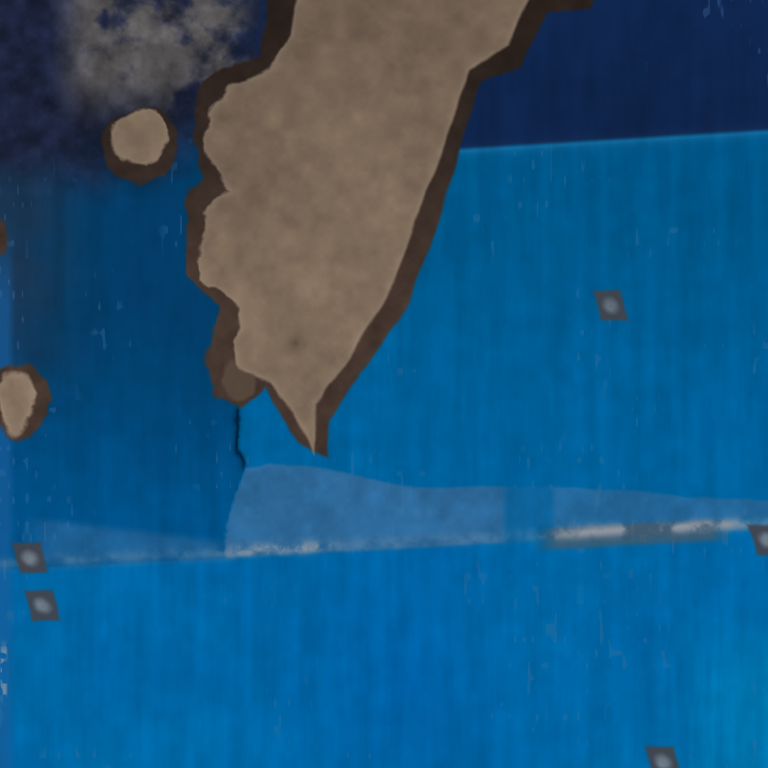
This texture is drawn by a Shadertoy shader. Its source:

```glsl
#define SOFT 0.003
#define RAGGED 0.012
#define TAN vec3(.48, .41, .345)
#define BROWN vec3(.235, .185, .16)
#define NAVY vec3(.06, .145, .295)
#define DEEP vec3(.01, .235, .40)
#define MID vec3(0, .335, .53)
#define BRIGHT vec3(0, .40, .64)
#define HAZE vec3(.23, .42, .60)
#define CHALK vec3(.55, .58, .62)

const int N = 22;
const vec2 RIM[N] = vec2[](
  vec2(.362,1.05), vec2(.336,.922), vec2(.28,.909), vec2(.251,.863), vec2(.26,.766), vec2(.242,.753),
  vec2(.243,.648), vec2(.283,.596), vec2(.268,.525), vec2(.279,.483), vec2(.315,.465), vec2(.341,.495),
  vec2(.388,.423), vec2(.426,.404), vec2(.428,.453), vec2(.527,.596), vec2(.573,.714), vec2(.625,.893),
  vec2(.677,.911), vec2(.712,.984), vec2(.768,.988), vec2(.8,1.05));
const vec2 CORE[N] = vec2[](
  vec2(.395,1.05), vec2(.378,.954), vec2(.352,.909), vec2(.306,.893), vec2(.271,.857), vec2(.266,.805),
  vec2(.297,.753), vec2(.264,.729), vec2(.263,.638), vec2(.31,.599), vec2(.307,.544), vec2(.312,.521),
  vec2(.349,.499), vec2(.38,.464), vec2(.409,.409), vec2(.411,.473), vec2(.456,.534), vec2(.505,.616),
  vec2(.562,.766), vec2(.612,.909), vec2(.661,.941), vec2(.708,1.05));
const vec2 CHIPS[5] = vec2[](vec2(.795,.602), vec2(.055,.211), vec2(.864,.008), vec2(.998,.296), vec2(.04,.274));

float hash(vec2 p) {
  p = fract(p * vec2(.1031, .1137));
  p += dot(p, p.yx + 33.33);
  return fract((p.x + p.y) * p.x * 97.0);
}

float noise(vec2 p) {
  vec2 i = floor(p), f = fract(p), e = vec2(1, 0);
  f = f * f * (3.0 - 2.0 * f);
  return mix(mix(hash(i), hash(i + e), f.x), mix(hash(i + e.yx), hash(i + 1.0), f.x), f.y);
}

float fbm(vec2 p) {
  float sum = 0.0, amp = 0.5;
  for (int i = 0; i < 5; i++, amp *= 0.5) {
    sum += amp * noise(p);
    p = p * 2.03 + 17.3;
  }
  return sum;
}

float polygon(vec2 p, vec2 v[N]) {
  float d = 9.0, side = 1.0;
  for (int i = 0, j = N - 1; i < N; j = i++) {
    vec2 e = v[j] - v[i], w = p - v[i];
    d = min(d, length(w - e * clamp(dot(w, e) / dot(e, e), 0.0, 1.0)));
    bvec3 c = bvec3(p.y >= v[i].y, p.y < v[j].y, e.x * w.y > e.y * w.x);
    if (all(c) || all(not(c))) side = -side;
  }
  return side * d;
}

float ellipse(vec2 p, float x, float y, vec2 r) {
  return (length((p - vec2(x, y)) / r) - 1.0) * min(r.x, r.y);
}
float fill(float d) { return smoothstep(SOFT, -SOFT, d); }
float span(float x, float a, float b, float s) {
  return smoothstep(a - s, a + s, x) * (1.0 - smoothstep(b - s, b + s, x));
}

void mainImage(out vec4 fragColor, in vec2 fragCoord) {
  vec2 uv = fragCoord / iResolution.xy;
  float x = uv.x, y = uv.y;
  float cloud = fbm(uv * 7.0), grain = fbm(uv * 45.0 + 8.0), streak = fbm(uv * vec2(65, 7));
  vec2 wobble = RAGGED * (vec2(fbm(uv * 28.0 + 3.0), fbm(uv * 28.0 + 51.0)) - 0.48);
  vec2 p = uv + wobble * mix(2.2, 0.6, smoothstep(.25, .42, x));

  // Upper panels, split by a vertical fold
  vec3 right = mix(BRIGHT * 0.95, MID, smoothstep(.38, .75, y));
  float navyEdge = y - .77 - .061 * x;
  right = mix(right, NAVY * (0.9 + 0.25 * cloud), fill(-navyEdge));
  right += 0.07 * exp(-abs(navyEdge + .004) * 220.0);
  vec3 left = mix(vec3(0, .32, .54), DEEP, smoothstep(.28, .6, y));
  float dusty = smoothstep(.17, .03, x + (cloud - 0.5) * 0.2) * smoothstep(.4, .65, y);
  left = mix(left, vec3(.13, .20, .29), 0.75 * dusty);
  float fold = mix(.29, .314, smoothstep(.27, .4, y));
  vec3 col = mix(left, right, fill(fold - p.x));
  col *= 1.0 - 0.6 * exp(-abs(p.x - .311) * 300.0) * span(y, .39, .47, .01);

  // Weathered upper left corner
  float corner = smoothstep(.73, .84, y + (cloud - 0.5) * 0.18) * smoothstep(.38, .3, x);
  col = mix(col, vec3(.11, .135, .225) * (0.6 + 0.8 * grain), corner);
  float worn = span(x, .09, .32, .035) * smoothstep(.82, .91, y) * smoothstep(.3, .55, fbm(uv * 20.0 + 4.0));
  col = mix(col, vec3(.37, .355, .35) * (0.7 + 0.6 * grain), worn * 0.9);

  // Lower panel with cloudy paint
  float ridge = y - .258 - .054 * x - .004 * (cloud - 0.5);
  vec3 lower = BRIGHT + vec3(0, .06, .05) * (cloud - 0.5);
  lower = mix(lower, vec3(0, .36, .65), 0.7 * exp(-9.0 * length(uv - vec2(.53, .12))));
  lower = mix(lower, vec3(0, .49, .7), 0.65 * smoothstep(.84, .97, x + .08 * (streak - 0.5)) * smoothstep(.24, .08, y));
  col = mix(col, lower, fill(ridge));

  // Vertical brushing, left rail and flecks
  col *= 0.86 + 0.18 * streak + 0.12 * grain;
  col = mix(col, vec3(.1, .36, .6), 0.65 * smoothstep(.022, .008, x) * smoothstep(.72, .6, y));
  float flecks = smoothstep(.8, .9, noise(uv * vec2(170, 60))) * smoothstep(.55, .75, noise(uv * 13.0));
  col = mix(col, HAZE, 0.35 * flecks * (1.0 - corner));
  col = mix(col, CHALK, 0.7 * span(x, .001, .009, .002) * span(y, .09, .16, .01) * smoothstep(.5, .7, noise(uv * 150.0)));

  // Pale haze and chalk along the seam
  float top = mix(.395, .366, smoothstep(.38, .55, x)) - .017 * smoothstep(.72, 1.0, x);
  float haze = fill(p.y - top) * fill(-ridge) * fill(fold - p.x);
  haze *= (1.0 - 0.65 * span(x, .657, .72, .006)) * mix(0.78, 0.62, smoothstep(.6, .75, x));
  haze += 0.5 * span(x, .05, .295, .03) * span(ridge, 0.0, .072 - .174 * x, .008);
  col = mix(col, HAZE * (0.84 + 0.3 * grain), haze);
  col = mix(col, vec3(.32, .34, .37), 0.65 * span(ridge, -.012, .015, .005) * span(x, .71, .94, .02));
  float chalky = 0.25 + 0.75 * (span(x, .3, .43, .03) + span(x, .72, .97, .04));
  col = mix(col, CHALK, chalky * exp(-pow(ridge / .008 - 1.0, 2.0)) * smoothstep(.25, .65, grain));

  // Exposed ground: dark rims, then sandy cores
  float rim = min(polygon(p, RIM), ellipse(p, .182, .812, vec2(.047, .05)));
  rim = min(rim, ellipse(p, .024, .482, vec2(.041, .05)));
  rim = min(rim, ellipse(p, -.002, .694, vec2(.012, .022)));
  float core = min(polygon(p, CORE), ellipse(p, .181, .822, vec2(.034, .038)));
  core = min(core, ellipse(p, .019, .48, vec2(.025, .043)));
  vec3 sand = TAN * (0.76 + 0.24 * cloud + 0.26 * grain) * mix(1.04, 0.95, smoothstep(.45, .95, y));
  sand *= 1.0 - 0.3 * exp(-length(uv - vec2(.385, .553)) * 90.0);
  sand += 0.07 * exp(-abs(core) * 220.0);
  col = mix(col, BROWN * mix(1.15, 0.72, smoothstep(.6, .95, y)) * (0.8 + 0.4 * grain), fill(rim));
  col = mix(col, TAN * 0.75, 0.7 * fill(ellipse(p, .308, .503, vec2(.02, .028))));
  col = mix(col, sand, fill(core));

  // Slanted chips with pale centres
  for (int i = 0; i < 5; i++) {
    vec2 q = uv - CHIPS[i] + wobble * 0.5;
    q.x += q.y * 0.25;
    float pale = smoothstep(.015, .003, length(q)) * (0.35 + 0.7 * grain);
    col = mix(col, mix(vec3(.27, .26, .28), CHALK, pale), 0.9 * fill(max(abs(q.x) - .018, abs(q.y) - .02)));
  }
  fragColor = vec4(clamp(col, 0.0, 1.0), 1.0);
}
```
